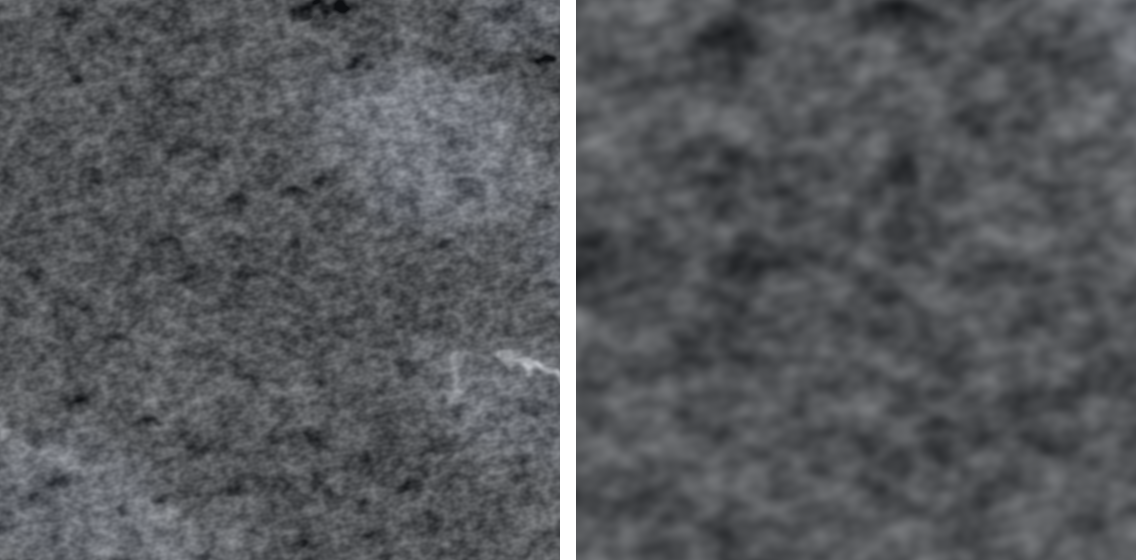
Left: the whole. Right: its middle third, enlarged.
A three.js fragment shader for this texture:

```glsl
varying vec2 vUv;

const float BASE_TONE = 0.336;
const float GRAIN_SCALE = 60.0;
const float GRAIN_CONTRAST = 0.205;
const float CLOUD_SCALE = 5.0;
const float CLOUD_CONTRAST = 0.075;
const float MOTTLE_SCALE = 27.0;
const float MOTTLE_CONTRAST = 0.125;
const float HAZE_LIFT = 0.135;
const float VEIN_LIFT = 0.14;
const float VEIN_WIDTH = 0.014;
const float PIT_CELLS = 13.0;
const float PIT_SHARE = 0.36;
const float PIT_DEPTH = 0.17;
const float GRAIN_TILT = 0.2;
const vec3 STONE_TINT = vec3(-0.008, 0.0, 0.011);
const vec3 HAZE_TINT = vec3(-0.006, 0.0, 0.017);

vec2 hash2(vec2 p) {
  vec3 q = fract(p.xyx * vec3(0.1031, 0.1030, 0.0973));
  q += dot(q, q.yzx + 33.33);
  return fract((q.xx + q.yz) * q.zy);
}

float cornerSlope(vec2 cell, vec2 offset) {
  float angle = 6.28318 * hash2(cell + 57.0).x;
  return dot(vec2(cos(angle), sin(angle)), offset);
}

float gradientNoise(vec2 p) {
  vec2 i = floor(p);
  vec2 f = p - i;
  vec2 u = f * f * f * (f * (f * 6.0 - 15.0) + 10.0);
  vec2 e = vec2(1.0, 0.0);
  return mix(mix(cornerSlope(i, f), cornerSlope(i + e, f - e), u.x),
             mix(cornerSlope(i + e.yx, f - e.yx), cornerSlope(i + 1.0, f - 1.0), u.x), u.y);
}

vec2 rotate(vec2 p, float angle) {
  float c = cos(angle), s = sin(angle);
  return vec2(c * p.x + s * p.y, c * p.y - s * p.x);
}

// Soft tilted ellipse, 1 at its core
float patchMask(vec2 p, vec2 centre, vec2 radii, float angle) {
  return 1.0 - smoothstep(0.35, 1.3, length(rotate(p - centre, angle) / radii));
}

// Soft streak between two points
float streak(vec2 p, vec2 a, vec2 b, float width) {
  vec2 ab = b - a;
  float t = clamp(dot(p - a, ab) / dot(ab, ab), 0.0, 1.0);
  return 1.0 - smoothstep(0.0, width, length(p - a - ab * t));
}

// Scattered dark pits, jittered in a grid
float pits(vec2 p) {
  vec2 home = floor(p * PIT_CELLS);
  float depth = 0.0;
  for (int y = -1; y <= 1; y++) {
    for (int x = -1; x <= 1; x++) {
      vec2 cell = home + vec2(float(x), float(y));
      vec2 place = hash2(cell + 11.0);
      vec2 kind = hash2(cell + 83.0);
      vec2 d = rotate(p * PIT_CELLS - cell - 0.15 - 0.7 * place, kind.y - 0.5);
      float radius = mix(0.18, 0.32, place.y);
      float pit = 1.0 - smoothstep(0.1, 1.25, length(d * vec2(0.7, 1.1)) / radius);
      depth = max(depth, pit * step(kind.x, PIT_SHARE) * mix(0.4, 1.0, place.x));
    }
  }
  return depth;
}

void main() {
  vec2 p = vUv;
  vec2 tilted = rotate(p, GRAIN_TILT) * vec2(0.85, 1.08);
  vec2 broadWarp = vec2(gradientNoise(p * 7.0), gradientNoise(p * 7.0 + 31.0));
  vec2 fineWarp = vec2(gradientNoise(p * 38.0 + 9.0), gradientNoise(p * 38.0 + 71.0));
  vec2 wavy = p + 0.09 * broadWarp + 0.025 * fineWarp;
  vec2 ragged = p + 0.02 * broadWarp + 0.018 * fineWarp;

  // Pale blue-grey haze
  float haze = patchMask(wavy, vec2(0.77, 0.75), vec2(0.27, 0.16), -0.45);
  haze = max(haze, 0.75 * patchMask(wavy, vec2(0.12, 0.09), vec2(0.34, 0.13), -0.4));
  haze = max(haze, 0.65 * patchMask(wavy, vec2(0.91, 0.28), vec2(0.19, 0.12), -0.35));
  haze = max(haze, 0.65 * patchMask(wavy, vec2(0.95, 0.98), vec2(0.14, 0.08), 0.0));
  haze = max(haze, 0.80 * patchMask(wavy, vec2(1.02, 0.56), vec2(0.07, 0.11), 0.0));

  // Broken light veins
  float vein = 0.75 * streak(ragged, vec2(-0.02, 0.24), vec2(0.17, 0.15), VEIN_WIDTH * 1.7);
  vein = max(vein, 0.55 * streak(ragged, vec2(0.25, 0.10), vec2(0.46, 0.02), VEIN_WIDTH * 1.6));
  vein = max(vein, 1.6 * streak(ragged, vec2(0.89, 0.375), vec2(1.02, 0.31), VEIN_WIDTH));
  vein = max(vein, 0.9 * streak(ragged, vec2(0.81, 0.37), vec2(0.81, 0.28), VEIN_WIDTH * 1.7));
  vein = max(vein, 0.7 * streak(ragged, vec2(-0.02, 0.97), vec2(0.05, 0.99), VEIN_WIDTH * 2.5));

  // Fine grain over mottling and clouds
  float grain = 0.70 * gradientNoise(tilted * GRAIN_SCALE)
              + 0.40 * gradientNoise(tilted * GRAIN_SCALE * 1.83 + 17.0);
  float mottle = gradientNoise(tilted * MOTTLE_SCALE + 43.0)
               + 0.5 * gradientNoise(tilted * MOTTLE_SCALE * 0.45 + 91.0);
  float cloud = gradientNoise(p * CLOUD_SCALE + 5.0);

  // Scattered pits and two deep chips near the upper edge
  float pit = pits(ragged);
  pit = max(pit, 1.6 * streak(ragged, vec2(0.53, 0.98), vec2(0.61, 0.993), 0.020));
  pit = max(pit, 1.5 * streak(ragged, vec2(0.97, 0.885), vec2(0.98, 0.888), 0.022));

  float tone = BASE_TONE + HAZE_LIFT * haze + VEIN_LIFT * vein
             + GRAIN_CONTRAST * grain + MOTTLE_CONTRAST * mottle
             + CLOUD_CONTRAST * cloud - PIT_DEPTH * pit;
  vec3 colour = max(tone, 0.06) + STONE_TINT + HAZE_TINT * haze;
  gl_FragColor = vec4(clamp(colour, 0.0, 1.0), 1.0);
}
```
